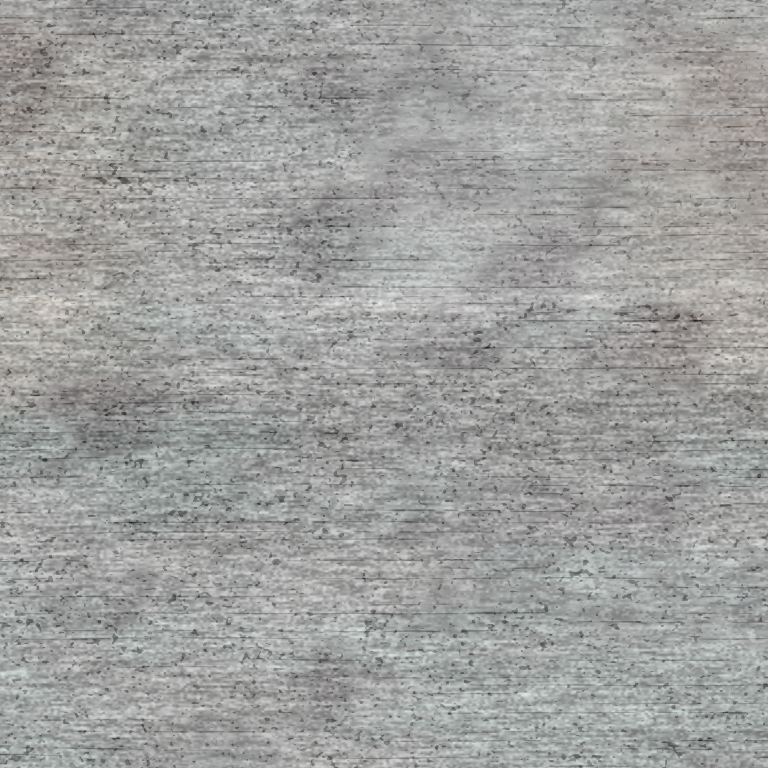
Give the GLSL for this texture, as a Shadertoy shader.

```glsl
const vec3  CONCRETE     = vec3(0.652, 0.655, 0.650);
const vec3  WARM_SHIFT   = vec3(0.022, 0.000, -0.014);
const vec3  COOL_SHIFT   = vec3(-0.018, 0.008, 0.006);
const vec3  STAIN_SHIFT  = vec3(-0.058, -0.067, -0.062);
const vec2  GRAIN_FREQ   = vec2(230.0, 340.0);
const vec2  STREAK_FREQ  = vec2(45.0, 290.0);
const vec2  BRUSH_FREQ   = vec2(9.0, 170.0);
const vec2  PIT_FREQ     = vec2(150.0, 210.0);
const float GRAIN_AMP    = 0.21;
const float STREAK_AMP   = 0.17;
const float BRUSH_AMP    = 0.10;
const float MOTTLE_AMP   = 0.11;
const float SCRATCH_ROWS = 85.0;
const float SCRATCH_HALF = 0.0009;
const float SCRATCH_DARK = 0.15;
const float PIT_DARK     = 0.20;
const float ARC_RADIUS   = 0.055;
const int   ARC_COUNT    = 9;

float hash(vec2 p) {
    vec3 q = fract(vec3(p.xyx) * 0.1031);
    q += dot(q, q.yzx + 33.33);
    return fract((q.x + q.y) * q.z);
}

float noise(vec2 p) {
    vec2 cell = floor(p), f = fract(p);
    f = f * f * (3.0 - 2.0 * f);
    float low  = mix(hash(cell), hash(cell + vec2(1, 0)), f.x);
    float high = mix(hash(cell + vec2(0, 1)), hash(cell + vec2(1, 1)), f.x);
    return mix(low, high, f.y);
}

float fbm(vec2 p) {
    float sum = 0.0, amp = 0.5;
    for (int i = 0; i < 6; i++) {
        sum += amp * noise(p);
        p = p * 2.03 + 17.3;
        amp *= 0.5;
    }
    return sum / 0.98;
}

// One row of smooth values, shifted at random so that no columns line up
float rowValue(float x, float row) {
    x += 53.0 * hash(vec2(row, 19.0));
    float cell = floor(x);
    float f = smoothstep(0.0, 1.0, x - cell);
    return mix(hash(vec2(cell, row)), hash(vec2(cell + 1.0, row)), f);
}

float rowNoise(vec2 p) {
    float row = floor(p.y);
    float f = smoothstep(0.0, 1.0, p.y - row);
    return mix(rowValue(p.x, row), rowValue(p.x, row + 1.0), f);
}

// Soft rectangle between two corners
float panel(vec2 p, vec2 low, vec2 high) {
    vec2 m = smoothstep(low - 0.006, low + 0.006, p)
           * (1.0 - smoothstep(high - 0.02, high + 0.02, p));
    return m.x * m.y;
}

// Irregular specks that gather in clusters
float pits(vec2 p) {
    float speck = 0.6 * rowNoise(p * PIT_FREQ + 31.0)
                + 0.4 * rowNoise(p * PIT_FREQ * 1.7 + 77.0);
    float cluster = 0.22 * (fbm(p * 12.0 + 40.0) - 0.5);
    return smoothstep(0.70, 0.82, speck + cluster);
}

// Hair-thin dark lines, broken along their length
float scratches(vec2 p) {
    float row = floor(p.y * SCRATCH_ROWS);
    float middle = (row + 0.3 + 0.4 * hash(vec2(row, 5.0))) / SCRATCH_ROWS;
    middle += 0.0012 * (rowValue(p.x * 25.0, row + 300.0) - 0.5);
    float line = 1.0 - smoothstep(0.3, 1.7, abs(p.y - middle) / SCRATCH_HALF);
    float run = smoothstep(0.58, 0.80, rowValue(p.x * 6.0, row + 600.0));
    float gaps = smoothstep(0.15, 0.55, rowValue(p.x * 70.0, row + 900.0));
    return line * run * gaps;
}

// Rows of crescent trowel smudges, crisp outside and fading inward
float trowelArcs(vec2 p) {
    float mask = 0.0;
    for (int i = 0; i < ARC_COUNT; i++) {
        vec2 slot = vec2(i % 3, i / 3);
        vec2 center = vec2(0.42, 0.51) + slot * vec2(0.12, -0.205);
        center += 0.03 * (vec2(hash(slot + 3.0), hash(slot + 9.0)) - 0.5);
        vec2 d = p - center;
        if (slot.y > 1.5) d.x = -d.x - 0.06;
        float r = length(d);
        float crescent = smoothstep(0.025, 0.05, r)
                       * (1.0 - smoothstep(ARC_RADIUS - 0.002, ARC_RADIUS + 0.003, r));
        mask = max(mask, crescent * smoothstep(0.015, 0.05, d.y - d.x));
    }
    return mask;
}

void mainImage(out vec4 fragColor, in vec2 fragCoord) {
    vec2 uv = fragCoord / iResolution.y;
    vec2 warp = vec2(fbm(uv * 14.0), fbm(uv * 14.0 + 50.0)) - 0.5;
    vec2 ragged = uv + 0.05 * warp;
    vec2 brushed = uv + vec2(0.0, 0.006 * noise(uv * vec2(4.0, 9.0)));

    // Broad light and dark areas
    float smoothTop = panel(ragged, vec2(0.47, 0.60), vec2(1.2, 1.2));
    float paleLow   = panel(ragged, vec2(0.58, 0.22), vec2(1.2, 0.43));
    float paleBand  = exp(-pow((ragged.y - 0.61) / 0.022, 2.0));
    float darkBand  = exp(-pow((ragged.y - 0.41) / 0.10, 2.0));
    float tone = 0.022 * smoothTop + 0.028 * paleLow - 0.042 * darkBand;
    tone += 0.08 * paleBand * smoothstep(0.4, 0.7, noise(uv * vec2(7.0, 20.0)));
    tone += MOTTLE_AMP * (fbm(uv * vec2(7.0, 11.0) + 30.0) - 0.5);

    // Brushed grain in three lengths
    float grain  = rowNoise(uv * GRAIN_FREQ + 5.0) - 0.5;
    float streak = rowNoise(brushed * STREAK_FREQ + 11.0) - 0.5;
    float brush  = rowNoise(brushed * BRUSH_FREQ + 23.0) - 0.5;
    float relief = GRAIN_AMP * grain + STREAK_AMP * streak + BRUSH_AMP * brush;
    float contrast = 1.0 - 0.25 * smoothTop;
    tone += contrast * (relief - PIT_DARK * pits(uv));
    tone -= SCRATCH_DARK * scratches(brushed);

    // Ragged stains and trowel smudges
    float patches = fbm(uv * vec2(7.0, 9.0) + 60.0) + 0.10 * grain + 0.06 * streak;
    float stain = smoothstep(0.57, 0.63, patches);
    float worn = smoothstep(0.30, 0.48, fbm(uv * 22.0 + 9.0) + 0.15 * grain);
    stain = max(stain, 0.9 * worn * trowelArcs(uv + 0.022 * warp));

    // Warm rust toward the upper sides, cool tint elsewhere
    float sides = smoothstep(0.2, 0.5, abs(ragged.x - 0.5));
    float warm = sides * (1.0 - smoothstep(0.1, 0.35, abs(ragged.y - 0.72)));
    warm *= 0.5 + rowNoise(brushed * vec2(14.0, 90.0));
    float cool = smoothstep(0.4, 0.65, fbm(uv * vec2(4.0, 12.0) + 5.0));
    cool *= (1.0 - smoothstep(0.5, 0.75, uv.y) * 0.6) * (0.7 + streak);

    vec3 color = CONCRETE + tone + STAIN_SHIFT * stain;
    color += WARM_SHIFT * warm + COOL_SHIFT * cool;
    fragColor = vec4(clamp(color, 0.0, 1.0), 1.0);
}
```
